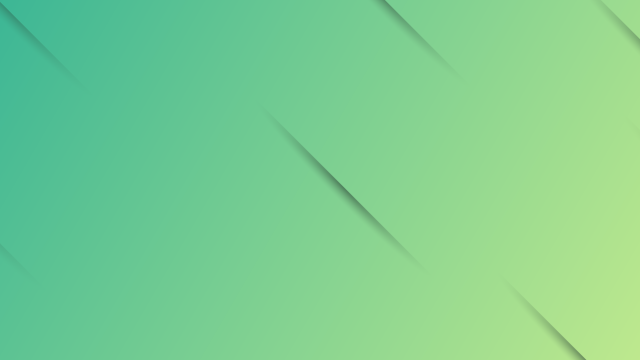
A WebGL 1 fragment shader for this background:

```glsl
precision highp float;
// A teal to lime gradient slanting down to the right, cut by diagonal slits.
// Each slit is a half ellipse of shadow: crisp along its upper right edge,
// fading out toward the lower left and toward both tips.

uniform vec2 u_resolution;

#define TEAL vec3(0.235, 0.715, 0.585)
#define LIME vec3(0.745, 0.912, 0.555)
#define SHADOW_COLOR vec3(0.16, 0.25, 0.20)
#define GRADIENT_DIR vec2(0.866, -0.5)
#define SLIT_DIR vec2(0.70711, -0.70711)
#define HALF_LENGTH 0.36
#define SHADOW_DEPTH 0.036
#define FALLOFF 1.6

// Shadow opacity of one slit; positions are in canvas heights.
float slitShadow(vec2 p, vec2 center, float strength) {
    vec2 offset = p - center;
    float along = dot(offset, SLIT_DIR);
    float below = dot(offset, vec2(SLIT_DIR.y, -SLIT_DIR.x));
    float radius = length(vec2(along / HALF_LENGTH, below / SHADOW_DEPTH));
    float pixel = 1.0 / u_resolution.y;
    float edge = smoothstep(-0.7 * pixel, 0.7 * pixel, below);
    return strength * edge * pow(max(1.0 - radius, 0.0), FALLOFF);
}

void main() {
    vec2 p = gl_FragCoord.xy / u_resolution.y;
    vec2 canvas = vec2(u_resolution.x / u_resolution.y, 1.0);

    // Background gradient spanning the canvas from corner to corner
    float span = dot(canvas, abs(GRADIENT_DIR));
    float t = 0.5 + dot(p - 0.5 * canvas, GRADIENT_DIR) / span;
    vec3 color = mix(TEAL, LIME, clamp(t, 0.0, 1.0));

    // Slits, from left to right
    float shade = slitShadow(p, vec2(-0.111, 0.435), 0.27);
    shade = max(shade, slitShadow(p, vec2(0.018, 0.977), 0.36));
    shade = max(shade, slitShadow(p, vec2(0.956, 0.479), 0.60));
    shade = max(shade, slitShadow(p, vec2(1.060, 1.009), 0.48));
    shade = max(shade, slitShadow(p, vec2(1.627, 0.002), 0.55));
    shade = max(shade, slitShadow(p, vec2(1.829, 0.840), 0.48));
    shade = max(shade, slitShadow(p, vec2(1.975, 0.442), 0.35));

    gl_FragColor = vec4(mix(color, SHADOW_COLOR, shade), 1.0);
}
```
